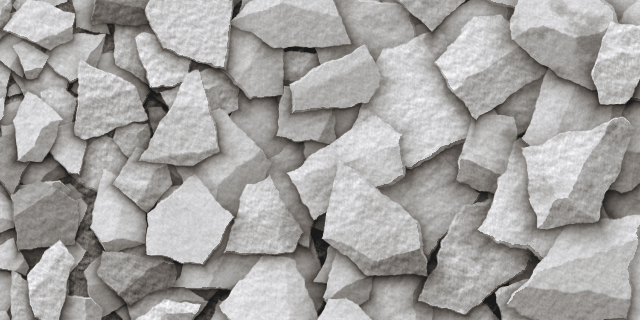
Write a Shadertoy shader that draws this texture.

```glsl
float hash(vec2 p) {
    return fract(sin(dot(p, vec2(127.1, 311.7))) * 43758.5453);
}

float noise(vec2 p) {
    vec2 i = floor(p), f = fract(p);
    f = f * f * (3.0 - 2.0 * f);
    return mix(mix(hash(i), hash(i + vec2(1, 0)), f.x),
               mix(hash(i + vec2(0, 1)), hash(i + vec2(1, 1)), f.x), f.y);
}

float fbm(vec2 p) {
    float sum = 0.0, amp = 0.5;
    for (int i = 0; i < 5; i++) {
        sum += amp * noise(p);
        p = mat2(1.6, 1.2, -1.2, 1.6) * p + 7.3;
        amp *= 0.55;
    }
    return sum;
}

// Convex stone: returns its outline distance and the normal of the visible facet
float stone(vec2 q, float size, float id, out vec3 normal) {
    float turn = 6.2832 * hash(vec2(id, 1.0));
    float aspect = mix(0.34, 0.95, hash(vec2(id, 2.0)));
    vec2 tilt = 0.5 * (vec2(hash(vec2(id, 3.0)), hash(vec2(id, 4.0))) - 0.5);
    float height = size * 0.32 - dot(q, tilt);
    float d = -1.0;
    normal = normalize(vec3(tilt, 1.0));
    for (int k = 0; k < 5; k++) {
        vec2 seed = vec2(id, 10.0 + float(k));
        float spin = (float(k) + 0.75 * (hash(seed) - 0.5)) * 1.2566;
        float reach = size * length(vec2(cos(spin), aspect * sin(spin)));
        reach *= mix(0.75, 1.15, hash(seed + 20.0));
        vec2 side = vec2(cos(spin + turn), sin(spin + turn));
        float edge = dot(q, side) - reach;
        // Most sides break off sheer, some slope gently
        float h = hash(seed + 40.0);
        float slope = h < 0.35 ? 0.35 + 2.0 * h : 9.0;
        float bevel = -edge * slope;
        vec3 facet = normalize(vec3(side * min(slope, 1.2), 1.0));
        normal = mix(normal, facet, smoothstep(-0.003, 0.003, height - bevel));
        height = min(height, bevel);
        d = max(d, edge);
    }
    return d;
}

void mainImage(out vec4 fragColor, in vec2 fragCoord) {
    vec2 p = fragCoord / iResolution.y;
    float soft = 0.9 / iResolution.y;
    vec3 light = normalize(vec3(-0.3, 0.6, 0.75));

    // Surface fields shared by all stones
    vec2 chipping = vec2(fbm(p * 13.0), fbm(p * 13.0 + 40.0)) - 0.55;
    float relief = fbm(p * 50.0) - fbm(p * 50.0 + vec2(-0.2, 0.4));
    float grain = noise(p * 210.0) - 0.5;
    float stain = smoothstep(0.48, 0.75, fbm(p * vec2(12.0, 17.0) + 15.0));

    // Pale gravel on the left, deep gaps on the right
    float value = mix(0.6, 0.3, smoothstep(0.3, 1.2, p.x)) + 0.9 * relief;

    // Stones piled from back to front: chips first, then blocks
    for (int i = 0; i < 185; i++) {
        float id = float(i) + 3.0;
        bool chip = i < 70;
        vec2 place = fract(id * vec2(0.75488, 0.56984) + 0.31);
        place += 0.06 * (vec2(hash(vec2(id, 5.0)), hash(vec2(id, 6.0))) - 0.5);
        float across = mix(place.x, place.x * abs(place.x), 0.6);
        vec2 center = vec2(across * 2.15 - 0.05, place.y * 1.12 - 0.06);
        float size = mix(0.085, 0.22, across) * mix(0.65, 1.25, hash(vec2(id, 7.0)));
        if (chip) size *= mix(0.3, 0.7, hash(vec2(id, 8.0)));

        vec2 q = p - center;
        if (length(q) > size * 2.3 + 0.06) continue;
        vec3 normal;
        float d = stone(q + chipping * (0.015 + 0.12 * size), size, id, normal);

        // Contact shadow, deepest underneath
        float under = 0.5 - 0.5 * q.y / (length(q) + 0.001);
        float gap = max(d, 0.0) / (0.13 * size + 0.004);
        value *= 1.0 - exp(-gap) * mix(0.12, 0.74, under);

        // Facet light, tone, stains and roughness
        float face = 0.49 + 0.49 * max(dot(normal, light), 0.0);
        face *= mix(0.9, 1.04, hash(vec2(id, 9.0)));
        if (hash(vec2(id, 70.0)) > 0.95) face *= 0.75;
        float dirt = hash(vec2(id, 71.0));
        face *= 1.0 - 0.28 * stain * dirt * dirt * mix(0.4, 1.0, across);
        face = min(face, 0.84 + 0.3 * (face - 0.84));
        face += relief * mix(0.12, 0.42, hash(vec2(id, 72.0))) + 0.06 * grain;
        value = mix(value, face, 1.0 - smoothstep(-soft, soft, d));
    }

    // Cool whites, warm mid greys, neutral blacks
    value = max(value, 0.1);
    float warmth = smoothstep(0.1, 0.3, value) * (1.0 - smoothstep(0.35, 0.85, value));
    vec3 color = value + vec3(0.02, 0.0, -0.02) * warmth;
    color.b += 0.01 * smoothstep(0.75, 0.85, value);
    fragColor = vec4(clamp(color, 0.0, 1.0), 1.0);
}
```
